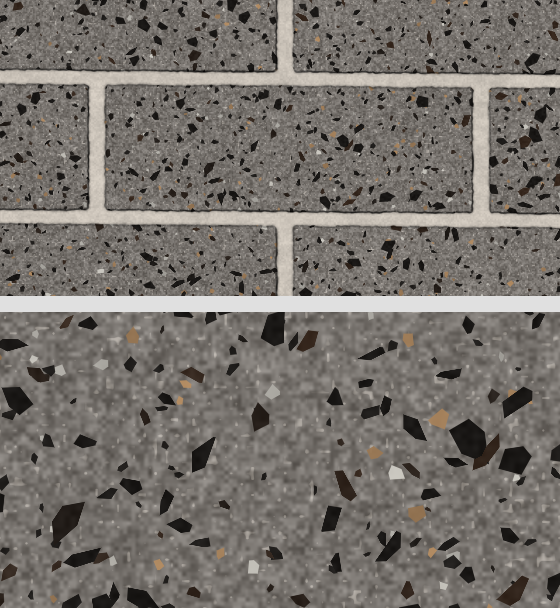
Top, the full canvas; bottom, a detail of the centre.
Write a WebGL 2 fragment shader that draws this texture.

```glsl
#version 300 es
precision highp float;
// Running-bond wall of speckled grey stone blocks with pale sandy mortar.
// Rounded-box distances give the joints; jittered cells of random convex
// polygons give the dark chips and pale pebbles; value noise gives the grain.

#define PITCH vec2(1.298, 0.4716)   // block plus joint, in canvas heights
#define ORIGIN vec2(0.3276, 0.2685) // a joint crossing of the middle row
#define JOINT vec2(0.0265, 0.0225)  // half widths of upright and level joints
#define BOND 0.49                   // shift of every other row
#define TILT 0.0078                 // slope of the courses
#define CORNER 0.016
#define GRAIN 0.30
#define CHIP_SHARE 0.60

uniform vec2 u_resolution;
out vec4 fragColor;

const vec3 STONE = vec3(0.465, 0.447, 0.428);
const vec3 MORTAR = vec3(0.79, 0.76, 0.72);
const vec3 BLACK_CHIP = vec3(0.095, 0.087, 0.08);
const vec3 BROWN_CHIP = vec3(0.21, 0.15, 0.11);
const vec3 WHITE_PEBBLE = vec3(0.80, 0.79, 0.76);
const vec3 TAN_PEBBLE = vec3(0.70, 0.54, 0.37);

float hash(vec2 p) {
    vec3 q = fract(vec3(p.xyx) * 0.1031);
    q += dot(q, q.yzx + 33.33);
    return fract((q.x + q.y) * q.z);
}

float noise(vec2 p) {
    vec2 i = floor(p), f = fract(p);
    f = f * f * (3.0 - 2.0 * f);
    return mix(mix(hash(i), hash(i + vec2(1, 0)), f.x),
               mix(hash(i + vec2(0, 1)), hash(i + vec2(1, 1)), f.x), f.y);
}

// Signed distance to a random convex polygon of five sides
float polygon(vec2 p, float radius, vec2 seed) {
    float d = -1.0;
    for (int k = 0; k < 5; k++) {
        float side = float(k);
        float a = (side + 0.7 * hash(seed + side * 7.3)) * 1.2566;
        float reach = radius * mix(0.55, 1.1, hash(seed + side * 3.7 + 11.0));
        d = max(d, dot(p, vec2(cos(a), sin(a))) - reach);
    }
    return d;
}

// Scattered fragments: x is coverage, y a random value of the nearest one
vec2 fragments(vec2 p, float cell, float radius, float stretch, float share, vec2 seed) {
    float pixel = 1.0 / u_resolution.y, nearest = 1.0, kind = 0.0;
    vec2 base = floor(p / cell);
    for (int j = -1; j <= 1; j++)
    for (int i = -1; i <= 1; i++) {
        vec2 id = base + vec2(i, j), key = id + seed;
        if (hash(key + 5.1) > share) continue;
        vec2 jitter = vec2(hash(key + 17.2), hash(key + 41.9));
        vec2 q = p - (id + jitter) * cell;
        float a = 6.2832 * hash(key + 63.4);
        q = mat2(cos(a), -sin(a), sin(a), cos(a)) * q;
        q.y *= mix(1.0, stretch, hash(key + 71.8));
        float size = hash(key + 87.6);
        float d = polygon(q, radius * mix(0.5, 1.35, size * size), key);
        if (d < nearest) {
            nearest = d;
            kind = hash(key + 93.3);
        }
    }
    return vec2(1.0 - smoothstep(-0.7 * pixel, 0.7 * pixel, nearest), kind);
}

vec3 stoneColor(vec2 p, vec2 seed) {
    // Fine grain with bright specks and slow tonal drift
    float grain = 0.55 * noise(p * 210.0 + seed) + 0.45 * noise(p * 105.0 + seed) - 0.5;
    float drift = 0.05 * (noise(p * 7.0 + seed) - 0.5) + 0.05 * (hash(seed) - 0.5);
    vec3 color = STONE * (1.0 + drift) + GRAIN * grain;
    float speck = smoothstep(0.80, 0.98, noise(p * 165.0 + seed + 31.0));
    color += 0.17 * speck * vec3(1.0, 0.97, 0.92);

    // Pale pebbles, then small and large dark chips
    vec2 pebble = fragments(p, 0.042, 0.0085, 1.3, 0.22, seed + 200.0);
    vec3 pale = mix(WHITE_PEBBLE, TAN_PEBBLE, step(0.45, pebble.y));
    color = mix(color, pale * mix(0.8, 1.05, fract(pebble.y * 9.0)), pebble.x * 0.9);
    float share = CHIP_SHARE * mix(0.85, 1.15, hash(seed + 3.0));
    vec2 small = fragments(p, 0.036, 0.009, 2.2, share * 0.75, seed + 400.0);
    vec2 large = fragments(p, 0.056, 0.019, 2.8, share, seed + 600.0);
    float texture_ = 0.05 * (noise(p * 150.0) - 0.5);
    color = mix(color, mix(BLACK_CHIP, BROWN_CHIP, smoothstep(0.6, 1.0, small.y)) + texture_, small.x * 0.93);
    return mix(color, mix(BLACK_CHIP, BROWN_CHIP, smoothstep(0.7, 1.0, large.y)) + texture_, large.x);
}

vec3 mortarColor(vec2 p, float edge) {
    float sand = 0.09 * (noise(p * 190.0) - 0.5) + 0.07 * (noise(p * 60.0) - 0.5);
    float stain = 0.06 * (noise(p * vec2(9.0, 22.0)) - 0.5);
    return MORTAR * (1.0 + sand + stain - 0.13 * (1.0 - smoothstep(0.0, 0.009, edge)));
}

void main() {
    vec2 p = gl_FragCoord.xy / u_resolution.y;
    float pixel = 1.0 / u_resolution.y;

    // Block lookup in the staggered, slightly tilted courses
    vec2 grid = (p + vec2(0.0, TILT * p.x) - ORIGIN) / PITCH;
    float row = floor(grid.y);
    grid.x -= BOND * mod(row, 2.0);
    vec2 block = floor(grid);
    vec2 local = (fract(grid) - 0.5) * PITCH;
    vec2 halfSize = 0.5 * PITCH - JOINT;

    // Rounded block with a ragged outline
    vec2 q = abs(local) - halfSize + CORNER;
    float d = length(max(q, 0.0)) + min(max(q.x, q.y), 0.0) - CORNER;
    d += 0.004 * (noise(p * 85.0) - 0.5) + 0.004 * (noise(p * 18.0) - 0.5);

    // Narrow crevice, deepest along the right and lower sides
    vec2 seed = (block + 4.0) * vec2(37.0, 53.0);
    float shaded = smoothstep(-0.012, 0.0, max(local.x - halfSize.x, -local.y - halfSize.y));
    float crevice = (1.0 - smoothstep(0.001, 0.0075, abs(d + 0.002)));
    crevice *= mix(0.28, 0.75, shaded) * mix(0.6, 1.15, noise(p * 30.0 + 9.0));

    vec3 stone = stoneColor(p, seed) * (1.0 - crevice);
    vec3 color = mix(stone, mortarColor(p, d), smoothstep(-pixel, pixel, d));
    fragColor = vec4(clamp(color, 0.0, 1.0), 1.0);
}
```
